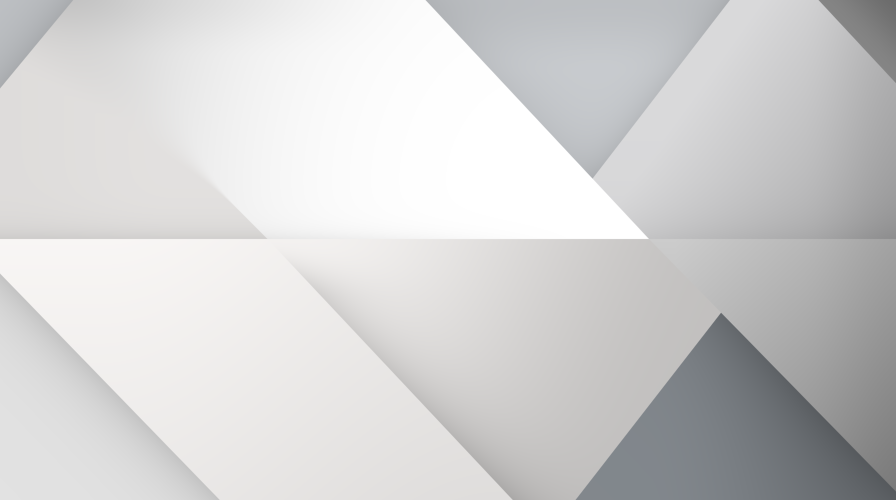
Reproduce this background procedurally as a Shadertoy shader.

```glsl
// Overlapping pale paper sheets with diagonal edges and soft shadows.
#define HORIZON 0.522
#define SOFT_SHADOW 0.055
#define EDGE_PIXELS 0.7
#define WARM vec3(1.008, 0.999, 0.993)
#define COOL vec3(0.985, 1.0, 1.018)
#define SLATE vec3(0.96, 1.0, 1.04)

// Signed distance to the line a-b, positive above it when a is left of b.
float above(vec2 p, vec2 a, vec2 b) {
    vec2 d = normalize(b - a);
    return dot(p - a, vec2(-d.y, d.x));
}

// Antialiased coverage of the positive side.
float cover(float d) {
    float w = EDGE_PIXELS / iResolution.y;
    return smoothstep(-w, w, d);
}

// Shade that decays away from an edge.
float shade(float d, float width) {
    return exp(-max(d, 0.0) / width);
}

vec3 upperSheets(vec2 p) {
    float lift = p.y - HORIZON;

    // Bright central sheet
    float reach = length((p - vec2(1.1, 0.62)) * vec2(1.0, 0.9)) / 0.93;
    float tone = 1.0 - 0.17 * reach * reach * reach;
    tone -= 0.035 * smoothstep(0.88, 1.0, p.y) * smoothstep(0.85, 0.4, p.x);
    tone -= 0.06 * shade(lift, 0.018) * smoothstep(1.2, 0.6, p.x);
    vec3 col = vec3(tone);

    // Left sheet, its edge melting away towards the top
    float fold = above(p, vec2(0.116, 0.942), vec2(0.535, HORIZON));
    float blur = EDGE_PIXELS / iResolution.y + 0.13 * smoothstep(0.58, 0.95, p.y);
    float leftTone = 0.865 + 0.015 * smoothstep(0.0, 0.35, p.x);
    leftTone -= 0.07 * shade(lift, 0.025);
    col = mix(col, leftTone * WARM, smoothstep(blur, -blur, fold));

    // Grey corner at the top left
    float corner = above(p, vec2(0.0, 0.823), vec2(0.1465, 1.0));
    vec3 cornerCol = (0.76 - 0.09 * shade(corner, 0.05)) * COOL;
    col = mix(col, cornerCol, cover(corner));

    // Cool recess beside the bright sheet
    float brightEdge = above(p, vec2(0.851, 1.0), vec2(1.298, HORIZON));
    float rightEdge = above(p, vec2(1.186, 0.644), vec2(1.460, 1.0));
    float recess = 0.80 - 0.05 * shade(brightEdge, 0.06);
    recess -= 0.07 * shade(rightEdge, 0.035) + 0.05 * smoothstep(0.85, 1.0, p.y);

    // Right sheet, darkening to the lower right
    float fall = dot(p - vec2(1.42, 0.85), vec2(0.42, -0.30));
    float rightTone = 0.85 - max(fall, 0.0) * 0.78;
    rightTone -= 0.05 * shade(lift, 0.05);
    rightTone -= 0.05 * smoothstep(1.6, 1.79, p.x);
    vec3 right = mix(rightTone * vec3(1.0, 1.0, 1.006), recess * COOL, cover(rightEdge));
    col = mix(col, right, cover(brightEdge));

    // Dark corner at the top right
    float dark = above(p, vec2(1.637, 1.0), vec2(1.786, 0.84));
    vec3 darkCol = vec3(0.42 + 0.10 * smoothstep(0.12, 0.0, dark));
    return mix(col, darkCol, cover(dark));
}

vec3 lowerSheets(vec2 p) {
    float depth = HORIZON - p.y;

    // Light sheet on the left
    float lightTone = 0.965 - 0.10 * depth - 0.045 * smoothstep(0.2, 1.0, p.x);
    vec3 col = lightTone * WARM;

    // Shadowed floor in the lower left corner
    float floorEdge = -above(p, vec2(0.0, 0.453), vec2(0.4395, 0.0));
    float floorTone = 0.885 - 0.12 * shade(floorEdge, SOFT_SHADOW);
    col = mix(col, vec3(floorTone), cover(floorEdge));

    // Middle sheet, shadowed along the fold
    float fold = above(p, vec2(0.535, HORIZON), vec2(1.0256, 0.0));
    float midTone = 0.945 - 0.19 * smoothstep(0.6, 1.5, p.x + 0.45 * depth);
    midTone -= 0.13 * shade(fold, SOFT_SHADOW) * smoothstep(0.0, 0.12, depth);
    col = mix(col, midTone * WARM, cover(fold));

    // Slate triangle under the right sheet
    float slope = above(p, vec2(1.298, HORIZON), vec2(1.786, 0.023));
    float slateEdge = -above(p, vec2(1.151, 0.0), vec2(1.444, 0.377));
    float slateTone = 0.53 - 0.10 * shade(-slope, 0.09);
    slateTone -= 0.08 * smoothstep(1.3, 1.75, p.x);
    col = mix(col, slateTone * SLATE, cover(slateEdge));

    // Grey sheet at the far right
    float greyTone = 0.80 - 0.30 * max(p.x - 1.35, 0.0) - 0.32 * depth;
    greyTone -= 0.03 * smoothstep(1.6, 1.79, p.x);
    return mix(col, vec3(greyTone), cover(slope));
}

void mainImage(out vec4 fragColor, in vec2 fragCoord) {
    vec2 p = fragCoord / iResolution.y;
    vec3 col = mix(lowerSheets(p), upperSheets(p), cover(p.y - HORIZON));
    fragColor = vec4(clamp(col, 0.0, 1.0), 1.0);
}
```
